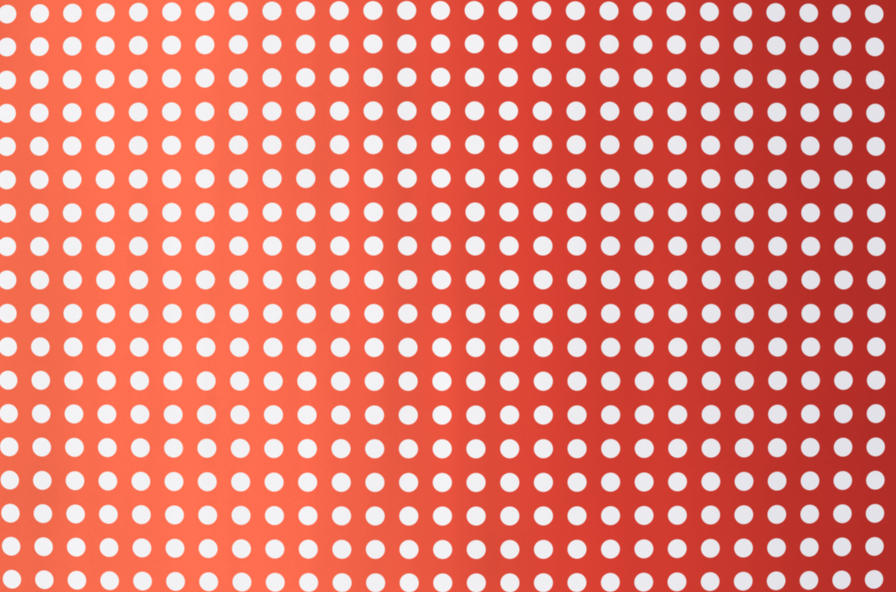
Give the GLSL for this pattern, as a Shadertoy shader.

```glsl
// White polka dots in a gently bowed grid on red paper, lit from the left with soft vertical creases.

// Grid, in units of canvas height
const float PITCH = 0.0572;              // spacing at the centre
const vec2  PHASE = vec2(-0.19, 0.48);   // dot nearest the centre, in cells
const float DOT_RADIUS = 0.285;          // in cells
const float EDGE_SOFTNESS = 0.035;       // in cells
const float BOW = 0.024;                 // barrel curvature
const vec2  LEAN = vec2(0.004, -0.006);  // column slant: constant, change with x

// Colours
const vec3 PAPER_LIT  = vec3(1.00, 0.435, 0.315);
const vec3 PAPER_MID  = vec3(0.83, 0.240, 0.190);
const vec3 PAPER_DEEP = vec3(0.68, 0.170, 0.150);
const vec3 DOT_LIT    = vec3(0.950, 0.950, 0.960);
const vec3 DOT_SHADE  = vec3(0.885, 0.885, 0.910);

// Wear
const float CREASE_DEPTH = 0.045;
const float MOTTLE_DEPTH = 0.025;
const float GRAIN_DEPTH  = 0.015;

float hash(vec2 p) {
    vec3 q = fract(vec3(p.xyx) * 0.1031);
    q += dot(q, q.yzx + 33.33);
    return fract((q.x + q.y) * q.z);
}

float noise(vec2 p) {
    vec2 cell = floor(p);
    vec2 f = fract(p);
    f = f * f * (3.0 - 2.0 * f);
    float low  = mix(hash(cell), hash(cell + vec2(1, 0)), f.x);
    float high = mix(hash(cell + vec2(0, 1)), hash(cell + vec2(1, 1)), f.x);
    return mix(low, high, f.y);
}

// Maps the centred position to cell coordinates; dots sit on whole numbers
vec2 gridCoord(vec2 p) {
    p.x += p.y * (LEAN.x + LEAN.y * p.x);
    return p * (1.0 + BOW * dot(p, p)) / PITCH - PHASE;
}

// Light falls off to the right, with a slightly slanted boundary
vec3 paperColor(vec2 uv) {
    float x = uv.x + 0.07 * (uv.y - 0.5);
    vec3 color = mix(PAPER_LIT, PAPER_MID, smoothstep(0.2, 0.7, x));
    color = mix(color, PAPER_DEEP, smoothstep(0.6, 1.05, x));
    return color * mix(0.95, 1.0, smoothstep(0.0, 0.18, x));
}

// Long vertical folds, broad mottling and fine grain
float wear(vec2 p, float x) {
    float folds = noise(vec2(p.x * 16.0 + 0.4 * p.y, p.y * 1.3)) - 0.5;
    folds += 0.5 * (noise(vec2(p.x * 42.0, p.y * 2.5 + 7.0)) - 0.5);
    float mottle = noise(p * 9.0 + 20.0) - 0.5;
    float grain = noise(p * 260.0) - 0.5;
    float creased = 1.0 - 0.7 * smoothstep(0.5, 0.9, x);
    return 1.0 + CREASE_DEPTH * creased * folds
               + MOTTLE_DEPTH * mottle + GRAIN_DEPTH * grain;
}

void mainImage(out vec4 fragColor, in vec2 fragCoord) {
    vec2 uv = fragCoord / iResolution.xy;
    vec2 p = (fragCoord - 0.5 * iResolution.xy) / iResolution.y;

    // Paper
    float shade = wear(p + 3.0, uv.x);
    vec3 color = paperColor(uv) * shade;

    // Dots
    vec2 local = fract(gridCoord(p) + 0.5) - 0.5;
    float blur = max(EDGE_SOFTNESS, 0.8 / (iResolution.y * PITCH));
    float dist = length(local) - DOT_RADIUS;
    float dotMask = 1.0 - smoothstep(-blur, blur, dist);
    vec3 dotColor = mix(DOT_LIT, DOT_SHADE, smoothstep(0.45, 1.0, uv.x));
    dotColor *= mix(1.0, shade, 0.4);

    fragColor = vec4(mix(color, dotColor, dotMask), 1.0);
}
```
